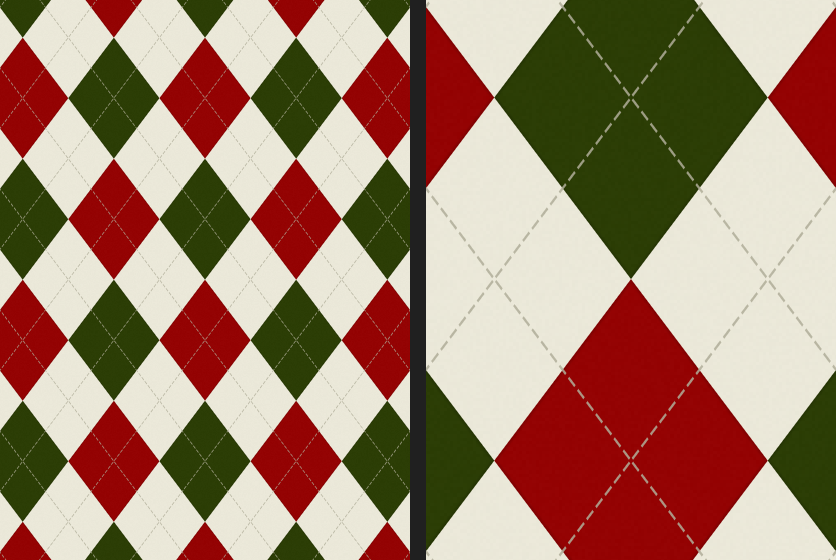
Left, the full canvas; right, a detail of the centre.
This pattern is drawn by a WebGL 2 fragment shader. Its source:

```glsl
#version 300 es
precision highp float;
// Argyle knit: red and green diamonds alternate on cream, touching at their tips.
// Skewed axes turn the diamonds into a checkerboard of unit cells, and thin
// dashed stitching runs through the cell centres along both axes.

#define REPEATS vec2(4.498, 4.627)   // diamonds across and down
#define OFFSET vec2(2.249, 0.816)    // position of the first green centre
#define STITCH_WIDTH 0.0019          // fraction of canvas width
#define STITCH_OPACITY 0.85
#define DASHES 15.0                  // dashes per diamond edge
#define DASH_FILL 0.70
#define RIM_WIDTH 0.0035             // darker border inside each diamond
#define RIM_SHADE 0.14
#define GRAIN 0.010

uniform vec2 u_resolution;
out vec4 fragColor;

const vec3 CREAM = vec3(0.92, 0.91, 0.85);
const vec3 GREEN = vec3(0.17, 0.24, 0.02);
const vec3 RED = vec3(0.58, 0.01, 0.01);
const vec3 THREAD = vec3(0.69, 0.68, 0.60);

float hash(vec2 p) {
    vec3 q = fract(vec3(p.xyx) * 0.1031);
    q += dot(q, q.yzx + 33.33);
    return fract((q.x + q.y) * q.z);
}

// Share of a pixel covered by a band of the given half width
float bandCoverage(float dist, float halfWidth, float pixel) {
    float low = max(dist - 0.5 * pixel, -halfWidth);
    float high = min(dist + 0.5 * pixel, halfWidth);
    return clamp((high - low) / pixel, 0.0, 1.0);
}

// Dashed line at across = 0; along counts diamond edges
float stitch(float across, float along, float edgeLength, float pixel) {
    float line = bandCoverage(abs(across), 0.5 * STITCH_WIDTH, pixel);
    float phase = abs(fract(along * DASHES) - 0.5);
    return line * bandCoverage(phase, 0.5 * DASH_FILL, pixel * DASHES / edgeLength);
}

void main() {
    vec2 uv = gl_FragCoord.xy / u_resolution;
    float pixel = 1.0 / u_resolution.x;
    vec2 scale = REPEATS * vec2(1.0, u_resolution.x / u_resolution.y);
    float slope = length(scale);
    float edgeLength = length(0.5 / scale);

    // Skewed coordinates: one unit cell per diamond, cream ones included
    vec2 p = uv * REPEATS - OFFSET;
    vec2 skew = vec2(p.x + p.y, p.x - p.y);
    vec2 cell = floor(skew + 0.5);
    vec2 local = skew - cell;
    vec2 parity = mod(cell, 2.0);

    // Signed distance to the nearest edge, positive inside coloured diamonds
    vec2 edge = (0.5 - abs(local)) / slope;
    float side = parity.x == parity.y ? 1.0 : -1.0;
    float inside = side * min(edge.x, edge.y);

    // Cream cells take the colour of the diamond across their nearest edge
    float isRed = edge.x < edge.y ? parity.y : parity.x;
    vec3 diamond = mix(GREEN, RED, isRed);
    diamond *= 1.0 - RIM_SHADE * (1.0 - smoothstep(0.0, RIM_WIDTH, inside));
    vec3 color = mix(CREAM, diamond, clamp(0.5 + inside / pixel, 0.0, 1.0));

    // Stitching along both diagonals
    float thread = max(stitch(local.x / slope, skew.y, edgeLength, pixel),
                       stitch(local.y / slope, skew.x, edgeLength, pixel));
    color = mix(color, THREAD, thread * STITCH_OPACITY);

    // Faint fabric grain
    color += GRAIN * (hash(floor(uv * vec2(374.0, 512.0))) - 0.5);
    fragColor = vec4(clamp(color, 0.0, 1.0), 1.0);
}
```
